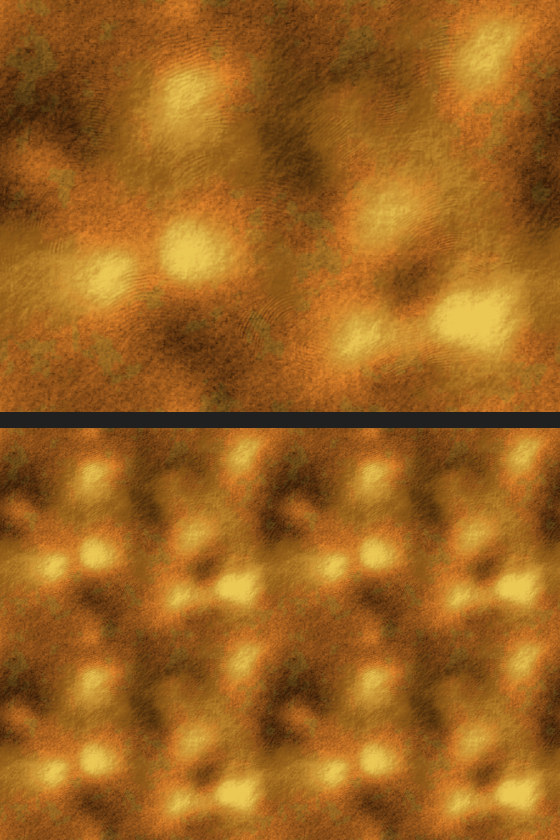
Top, the tile; bottom, the same tile 2 across and 2 down.
Reproduce this texture procedurally as a WebGL 2 fragment shader.

```glsl
#version 300 es
precision highp float;
// Burnished gold leaf with rusty orange patina: soft pools of light and shadow
// over a finely embossed surface of grain, creases, brush grooves and scratches.
// All noise wraps on whole cells, so the sheet tiles in both directions.
uniform vec2 u_resolution;
out vec4 fragColor;

const vec2 GRID = vec2(4.0, 3.0);   // nearly square cells over the tile
const float TAU = 6.28318;

float hash(vec2 p) {
    return fract(sin(dot(p, vec2(127.1, 311.7))) * 43758.5);
}

vec2 hash2(vec2 p) {
    return vec2(hash(p), hash(p + 37.3));
}

// Value noise that repeats after the given number of cells
float noise(vec2 uv, vec2 cells, float seed) {
    vec2 p = uv * cells;
    vec2 i = floor(p);
    vec2 f = p - i;
    f = f * f * (3.0 - 2.0 * f);
    vec2 a = mod(i, cells) + seed;
    vec2 b = mod(i + 1.0, cells) + seed;
    return mix(mix(hash(a), hash(vec2(b.x, a.y)), f.x),
               mix(hash(vec2(a.x, b.y)), hash(b), f.x), f.y);
}

float fbm(vec2 uv, vec2 cells, int octaves, float seed) {
    float sum = 0.0, total = 0.0, amp = 0.5;
    for (int i = 0; i < octaves; i++) {
        sum += amp * noise(uv, cells, seed + float(i) * 5.7);
        total += amp;
        amp *= 0.6;
        cells *= 2.0;
    }
    return sum / total;
}

// Evenly scattered soft spots, measured with wrapped distance
float softSpots(vec2 uv, int count, float radius, float seed) {
    float sum = 0.0;
    for (int i = 0; i < count; i++) {
        float n = float(i) + seed;
        vec2 rnd = hash2(vec2(n, seed));
        vec2 centre = n * vec2(0.7549, 0.5698) + 0.16 * rnd;
        vec2 d = (fract(uv - centre + 0.5) - 0.5) * GRID;
        float size = radius * mix(0.65, 1.5, rnd.x);
        sum += mix(0.6, 1.0, rnd.y) * exp(-dot(d, d) / (size * size));
    }
    return sum;
}

// Patches of fine concentric grooves, each crossed by one longer scratch
float grooves(vec2 uv) {
    vec2 p = uv * GRID;
    vec2 cell = floor(p);
    float wobble = 0.05 * fbm(uv, vec2(24.0, 18.0), 2, 19.0);
    float sum = 0.0;
    for (int y = -1; y <= 1; y++) {
        for (int x = -1; x <= 1; x++) {
            vec2 id = cell + vec2(x, y);
            vec2 key = mod(id, GRID);
            vec2 d = p - id - hash2(key + 3.1);
            float angle = -1.0 + 2.2 * (hash(key + 8.4) - 0.5);
            float bend = mix(0.4, 1.3, hash(key + 5.2));
            float spacing = mix(0.02, 0.032, hash(key + 6.6));
            float r = length(d - bend * vec2(cos(angle), sin(angle))) - bend;
            float patchFade = exp(-dot(d, d) * 8.0);
            float scratch = exp(-pow((r - 0.12) / 0.008, 2.0)) * exp(-dot(d, d) * 4.0);
            sum += patchFade * sin((r + wobble) * TAU / spacing) + 1.8 * scratch;
        }
    }
    return sum;
}

// Thin wrinkles along the middle level of a noise field
float creases(vec2 uv) {
    return 1.0 - smoothstep(0.0, 0.07, abs(fbm(uv, vec2(16.0, 12.0), 3, 53.0) - 0.5));
}

float height(vec2 uv) {
    float wear = smoothstep(0.42, 0.68, fbm(uv, vec2(20.0, 15.0), 2, 61.0));
    return fbm(uv, vec2(28.0, 21.0), 4, 11.0) + 0.04 * wear * grooves(uv) + 0.06 * creases(uv);
}

vec3 goldRamp(float t) {
    vec3 c = mix(vec3(0.22, 0.12, 0.03), vec3(0.56, 0.35, 0.09), smoothstep(-0.02, 0.42, t));
    c = mix(c, vec3(0.76, 0.54, 0.18), smoothstep(0.38, 0.68, t));
    return mix(c, vec3(0.92, 0.78, 0.33), smoothstep(0.62, 0.95, t));
}

vec3 rustRamp(float t) {
    return mix(vec3(0.23, 0.12, 0.03), vec3(0.83, 0.47, 0.15), clamp(t / 0.62, 0.0, 1.12));
}

void main() {
    vec2 uv = gl_FragCoord.xy / u_resolution;

    // Broad light and shadow, with spots bent out of round
    vec2 bent = uv + 0.13 * (vec2(fbm(uv, vec2(6.0, 4.0), 2, 13.0), fbm(uv, vec2(6.0, 4.0), 2, 67.0)) - 0.5);
    float tone = 0.47 + 0.34 * (fbm(uv, GRID, 4, 23.0) - 0.5);
    tone += 0.58 * softSpots(bent, 10, 0.3, 2.0);
    tone -= 0.42 * softSpots(bent, 7, 0.4, 41.0);

    // Patina mask with feathered, grainy edges, cleared from the bright pools
    float field = fbm(uv, GRID, 4, 71.0) + 0.2 * (fbm(uv, vec2(60.0, 45.0), 3, 31.0) - 0.5);
    float rust = smoothstep(0.36, 0.56, field) * (1.0 - smoothstep(0.54, 0.78, tone));

    // Embossing lit from the upper left, then gritty speckle
    vec2 toLight = vec2(-0.0009, 0.0012);
    float relief = height(uv - toLight) - height(uv + toLight);
    float grit = fbm(uv, vec2(230.0, 180.0), 2, 47.0) - 0.5;
    float mottle = fbm(uv, vec2(18.0, 16.0), 4, 29.0) - 0.5;
    float pits = smoothstep(0.6, 0.85, fbm(uv, vec2(170.0, 150.0), 2, 83.0));
    tone += 0.8 * relief + mix(0.08, 0.2, rust) * grit + 0.14 * mottle - 0.1 * rust * pits;

    // Gold, rust and small greenish flecks along the patina
    vec3 color = mix(goldRamp(tone), rustRamp(tone), 0.9 * rust);
    float fleck = smoothstep(0.57, 0.68, fbm(uv, vec2(26.0, 19.0), 4, 97.0));
    color = mix(color, vec3(0.58, 0.46, 0.15) * (0.55 + tone), 0.5 * fleck * rust);
    fragColor = vec4(clamp(color, 0.0, 1.0), 1.0);
}
```
